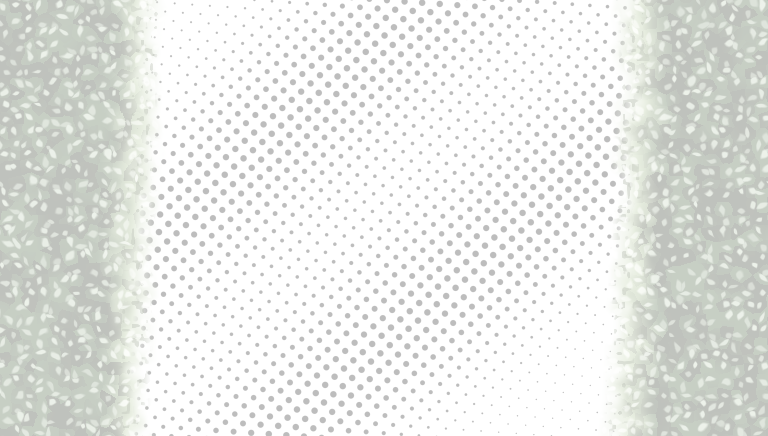
This background is drawn by a Shadertoy shader. Its source:

```glsl
vec2 hash2(vec2 p) {
    vec3 h = fract(p.xyx * vec3(0.1031, 0.1030, 0.0973));
    h += dot(h, h.yzx + 33.33);
    return fract((h.xx + h.yz) * h.zy);
}

float noise(vec2 p) {
    vec2 i = floor(p), f = fract(p);
    f = f * f * (3.0 - 2.0 * f);
    return mix(mix(hash2(i).x, hash2(i + vec2(1, 0)).x, f.x),
               mix(hash2(i + vec2(0, 1)).x, hash2(i + vec2(1, 1)).x, f.x), f.y);
}

// Diagonal bands swell and shrink the dots
float dotRadius(vec2 centre) {
    float s = 0.87 * centre.x + 1.0 - centre.y;
    float radius = 0.00565 + 0.0017 * cos(6.2832 * (s - 1.555) / 0.703);
    radius *= mix(0.4, 1.0, smoothstep(0.3, 0.76, s));
    return radius * (1.0 - 0.75 * smoothstep(1.66, 2.07, s));
}

float halftone(vec2 p, float pixel) {
    const float spacing = 0.0286;
    mat2 axes = mat2(0.754, 0.657, -0.657, 0.754);
    vec2 grid = (p - vec2(0.6205, 0.6528)) * axes / spacing;
    vec2 offset = axes * (grid - round(grid)) * spacing;
    float radius = dotRadius(p - offset);
    return 1.0 - smoothstep(-0.7 * pixel, 0.7 * pixel, length(offset) - radius);
}

// x: pale fleck coverage, y: tone of the nearest facet
vec2 pebbles(vec2 p, float pixel) {
    const float size = 0.0285;
    vec2 g = p / size;
    g += 0.3 * vec2(noise(g * 1.7), noise(g * 1.7 + 40.0));
    float fleck = 0.0, nearest = 9.0, tone = 0.0;
    for (int y = -1; y <= 1; y++)
    for (int x = -1; x <= 1; x++) {
        vec2 cell = floor(g) + vec2(x, y);
        vec2 seed = hash2(cell), shape = hash2(cell + 71.0);
        vec2 d = g - cell - 0.1 - 0.8 * seed;
        float angle = 6.2832 * shape.x, c = cos(angle), s = sin(angle);
        vec2 e = abs(mat2(c, s, -s, c) * d) / vec2(0.26 + 0.18 * shape.y, 0.17 + 0.1 * seed.x);
        float edge = (mix(length(e), e.x + e.y, 0.35) - 1.0) * 0.22;
        float blur = 0.035 + 0.6 * pixel / size;
        float cover = 1.0 - smoothstep(-blur, blur, edge);
        fleck = max(fleck, cover * mix(0.55, 1.0, seed.y));
        if (dot(d, d) < nearest) {
            nearest = dot(d, d);
            tone = shape.y;
        }
    }
    return vec2(fleck, tone);
}

void mainImage(out vec4 fragColor, in vec2 fragCoord) {
    float pixel = 1.0 / iResolution.y;
    vec2 p = fragCoord * pixel;
    float width = iResolution.x * pixel;

    // Depth from the nearer side, with a slight lean and ragged edge
    float side = p.x < 0.5 * width ? 1.0 : -1.0;
    float depth = min(p.x, width - p.x) - 0.035 * side * (p.y - 0.5);
    float ragged = depth + 0.03 * (noise(p * 34.0) - 0.5) + 0.025 * (noise(p * 9.0) - 0.5);

    vec3 color = vec3(1.0);
    float dots = halftone(p, pixel) * smoothstep(0.29, 0.36, depth);
    color = mix(color, vec3(0.74), dots);

    // Pebbled panels melt into a pale green halo
    vec2 stone = pebbles(p, pixel);
    vec3 panel = mix(vec3(0.75, 0.76, 0.74), vec3(0.78, 0.81, 0.77),
                     smoothstep(0.3, 0.7, 0.6 * stone.y + 0.4 * noise(p * 14.0)));
    float shade = 1.0 - smoothstep(0.235, 0.325, ragged + 0.03 * (stone.y - 0.5));
    panel = mix(vec3(0.91, 0.935, 0.88), panel, shade);
    panel = mix(panel, mix(vec3(0.99, 0.995, 0.98), vec3(0.93, 0.95, 0.92), shade), stone.x);
    float veil = 1.0 - smoothstep(0.29, 0.368, ragged);
    color = mix(color, panel, veil);

    // Small grey chips along the inner fringe
    float fringe = smoothstep(0.25, 0.31, depth) * (1.0 - smoothstep(0.33, 0.365, depth));
    float chips = smoothstep(0.72, 0.82, noise(p * 95.0 + 13.0));
    color = mix(color, vec3(0.77, 0.79, 0.75), 0.5 * chips * fringe * (1.0 - stone.x));

    fragColor = vec4(color, 1.0);
}
```
